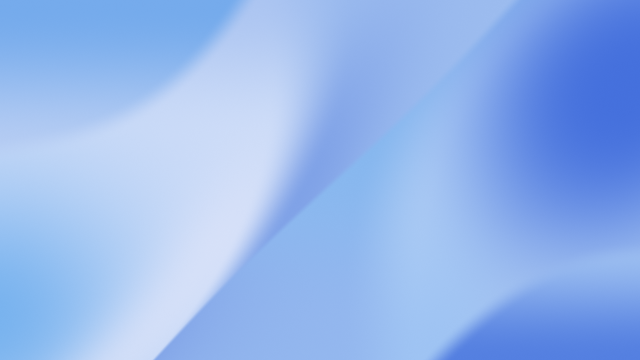
This background is drawn by a WebGL 2 fragment shader. Its source:

```glsl
#version 300 es
precision highp float;
// Two overlapping sheets of soft blue silk meeting along a diagonal crease.
// Each sheet is a pale base tinted by curved folds and rotated elliptical glows;
// a faint hash grain keeps the long gradients free of banding.

#define CREASE_START 0.428
#define CREASE_SLOPE 1.007
#define CREASE_SOFT 0.007
#define FOLD_SOFT 0.13
#define GRAIN 0.004

uniform vec2 u_resolution;
out vec4 fragColor;

const vec3 PALE  = vec3(0.80, 0.86, 0.97);
const vec3 WHITE = vec3(0.86, 0.89, 0.975);
const vec3 LILAC = vec3(0.67, 0.77, 0.945);
const vec3 HAZE  = vec3(0.61, 0.735, 0.935);
const vec3 DUSK  = vec3(0.50, 0.635, 0.905);
const vec3 SKY   = vec3(0.46, 0.67, 0.925);
const vec3 AZURE = vec3(0.53, 0.72, 0.935);
const vec3 ICE   = vec3(0.69, 0.81, 0.96);
const vec3 DEEP  = vec3(0.27, 0.44, 0.865);
const vec3 COBALT = vec3(0.33, 0.50, 0.88);

float hash(vec2 p) {
    vec3 q = fract(vec3(p.xyx) * 0.1031);
    q += dot(q, q.yzx + 33.33);
    return fract((q.x + q.y) * q.z);
}

// Squared elliptical distance; the first radius lies along the given axis.
float ellipse(vec2 p, vec2 center, vec2 axis, vec2 radii) {
    vec2 a = normalize(axis);
    vec2 d = p - center;
    vec2 q = vec2(dot(d, a), dot(d, vec2(-a.y, a.x))) / radii;
    return dot(q, q);
}

float glow(vec2 p, vec2 center, vec2 axis, vec2 radii) {
    return exp(-ellipse(p, center, axis, radii));
}

vec3 leftSheet(vec2 p) {
    // Pale body with a blue pool in the lower corner
    vec3 col = mix(PALE, LILAC, smoothstep(0.62, 1.03, p.y));
    col = mix(col, AZURE - vec3(0.06, 0.02, 0.0),
              glow(p, vec2(-0.05, 0.12), vec2(1.0, 0.15), vec2(0.42, 0.36)));

    // Bright ridge following the shaded fold
    float fold = 0.43 + p.y - 0.58 * p.y * p.y;
    float ridge = (p.x - fold + 0.09) / 0.15;
    col = mix(col, WHITE, 0.75 * exp(-ridge * ridge) * smoothstep(0.75, 0.3, p.y));

    // Upper corner panel, bounded by a rising curve
    float rim = 0.567 + 0.16 * p.x + 0.96 * p.x * p.x * p.x;
    float slope = 0.16 + 2.88 * p.x * p.x;
    float depth = (p.y - rim) / sqrt(1.0 + slope * slope);
    vec3 panel = mix(vec3(0.71, 0.80, 0.952), SKY, smoothstep(0.57, 0.98, p.y));
    col = mix(col, panel, smoothstep(-0.02, 0.05, depth));

    // Shaded fold beside the crease
    float width = 0.012 + FOLD_SOFT * p.y;
    float streak = glow(p, vec2(0.83, 0.47), vec2(0.48, 0.88), vec2(0.48, 0.14));
    vec3 shade = mix(HAZE, DUSK, streak);
    return mix(col, shade, smoothstep(fold - width, fold + width, p.x));
}

vec3 rightSheet(vec2 p, float fromCrease) {
    // Blue body, shaded where it tucks under the crease
    vec3 col = mix(vec3(0.58, 0.72, 0.935), AZURE, smoothstep(0.1, 0.6, p.y));
    float tuck = exp(-max(fromCrease, 0.0) / 0.11) * smoothstep(0.42, 0.0, p.y);
    col = mix(col, DUSK, 0.8 * tuck);

    // Light band curving up to the crease
    float band = 1.05 + 0.4 * p.y * p.y * p.y;
    vec3 light = mix(vec3(0.62, 0.765, 0.952), ICE, smoothstep(0.0, 0.55, p.y));
    light = mix(light, LILAC - vec3(0.02, 0.0, 0.0),
                smoothstep(1.2, 1.5, p.x) * smoothstep(0.65, 0.35, p.y));
    col = mix(col, light, smoothstep(band - 0.11, band + 0.12, p.x));

    // Deep hollow at the upper right
    float r2 = ellipse(p, vec2(1.74, 0.755), vec2(1.0), vec2(0.42, 0.32));
    col = mix(col, DEEP, exp(-0.7 * pow(r2, 1.5)));

    // Rounded lower corner panel
    float x = (1.778 - p.x) / 0.574;
    float rim = 0.305 * (1.0 - x * x);
    float slope = 1.063 * x;
    float depth = (rim - p.y) / sqrt(1.0 + slope * slope);
    vec3 panel = mix(vec3(0.61, 0.745, 0.942), COBALT, smoothstep(0.32, 0.0, p.y));
    return mix(col, panel, smoothstep(-0.025, 0.04, depth));
}

void main() {
    vec2 p = gl_FragCoord.xy / u_resolution.y;
    float bend = 0.014 * sin(6.2832 * p.y);
    float fromCrease = (p.x - CREASE_START - CREASE_SLOPE * p.y + bend) * 0.705;

    // The crease softens as it climbs
    float soft = CREASE_SOFT * (0.5 + 1.5 * p.y) + 0.5 / u_resolution.y;
    float side = smoothstep(-soft, soft, fromCrease);
    vec3 col = mix(leftSheet(p), rightSheet(p, fromCrease), side);

    col += GRAIN * (hash(gl_FragCoord.xy) - 0.5);
    fragColor = vec4(col, 1.0);
}
```
